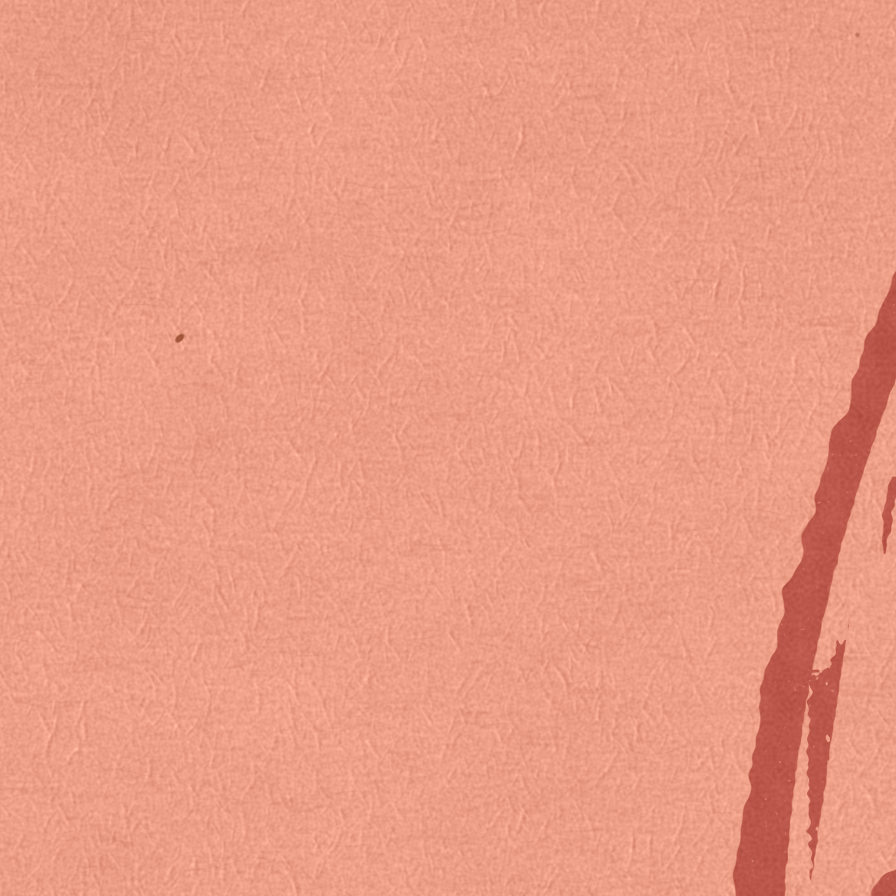
Reproduce this texture procedurally as a Shadertoy shader.

```glsl
vec2 hash2(vec2 p) {
    vec3 q = fract(p.xyx * vec3(0.1031, 0.1030, 0.0973));
    q += dot(q, q.yzx + 33.33);
    return fract((q.xx + q.yz) * q.zy);
}

float cornerSlope(vec2 cell, vec2 offset) {
    return dot(hash2(cell) * 2.0 - 1.0, offset);
}

float gradientNoise(vec2 p) {
    vec2 i = floor(p), f = p - i;
    vec2 u = f * f * f * (f * (f * 6.0 - 15.0) + 10.0);
    vec2 e = vec2(1.0, 0.0);
    return mix(mix(cornerSlope(i, f), cornerSlope(i + e, f - e), u.x),
               mix(cornerSlope(i + e.yx, f - e.yx), cornerSlope(i + 1.0, f - 1.0), u.x), u.y);
}

// Short bent fibres, lit on one flank and shaded on the other
float fibreRelief(vec2 p) {
    vec2 cell = floor(p);
    float relief = 0.0;
    for (int j = -1; j <= 1; j++) {
        for (int i = -1; i <= 1; i++) {
            vec2 id = cell + vec2(i, j);
            vec2 shape = hash2(id + 71.0);
            float angle = (shape.x - 0.5) * 1.3;
            vec2 d = p - id - hash2(id);
            d = mat2(cos(angle), sin(angle), -sin(angle), cos(angle)) * d;
            d.x += (shape.y - 0.5) * 0.6 * d.y * d.y;
            float along = 1.0 - smoothstep(0.3, 0.5 + 0.45 * shape.y, abs(d.y));
            float light = exp(-pow(d.x / 0.065, 2.0));
            float shade = exp(-pow((d.x - 0.14) / 0.075, 2.0));
            relief += along * fract(shape.x * 7.0 + shape.y) * (light - 0.85 * shade);
        }
    }
    return relief;
}

vec3 paper(vec2 uv) {
    vec2 bent = uv + 0.012 * vec2(gradientNoise(uv * 17.0), gradientNoise(uv * 13.0 + 40.0));
    float cloud = gradientNoise(uv * vec2(4.0, 7.0)) + 0.6 * gradientNoise(uv * vec2(11.0, 23.0) + 9.0);
    float grain = gradientNoise(uv * 247.0) + 0.7 * gradientNoise(uv * vec2(173.0, 131.0) + 5.0);
    float weave = gradientNoise(bent * vec2(32.0, 170.0));

    // Faint horizontal hairs appear in patches
    float hair = 1.0 - smoothstep(0.0, 0.12, abs(gradientNoise(bent * vec2(17.0, 83.0) + 23.0)));
    hair *= smoothstep(-0.1, 0.4, gradientNoise(uv * vec2(16.0, 40.0) + 61.0));

    // Wrinkles gather in loose clumps
    float clump = 1.0 + 0.9 * gradientNoise(uv * 13.0 + 7.0);
    float relief = clump * (fibreRelief(uv * 37.0) + 0.8 * fibreRelief(uv * 53.0 + 17.0));
    float tone = 0.02 * cloud + 0.072 * grain + 0.03 * weave + 0.041 * relief - 0.026 * hair;
    vec3 color = vec3(0.934, 0.624, 0.530) + tone * vec3(0.9, 1.05, 1.05);
    return color - vec3(0.012, 0.006, 0.008) * smoothstep(0.6, 1.0, uv.y);
}

float band(float x, float left, float right) {
    return smoothstep(-0.0011, 0.0011, min(x - left, right - x));
}

float brushInk(vec2 uv) {
    float x = uv.x, y = uv.y;
    float scallop = 0.013 * gradientNoise(vec2(y * 23.0, 3.3)) + 0.007 * gradientNoise(vec2(y * 53.0, 8.4));
    float ragged = 0.005 * gradientNoise(uv * vec2(60.0, 90.0) + 31.0);

    // Broad sweeping stroke
    float ink = band(x, 0.820 + y * (0.0895 + 0.245 * y) + scallop,
                        0.876 + y * (0.050 + 0.285 * y) + 0.5 * ragged);

    // Dry sliver beside it, swelling upward and then thinning to a tip
    float right = 0.903 + 0.145 * y + 0.5 * ragged;
    float width = 0.027 * smoothstep(0.0, 0.25, y) + 0.005 * smoothstep(0.01, 0.08, y);
    width *= 1.0 - 0.65 * smoothstep(0.225, 0.275, y + 2.0 * ragged);
    width *= 1.0 - smoothstep(0.27, 0.312, y);
    float sliver = band(x, right - width + 1.6 * ragged, right);
    sliver *= smoothstep(0.012, 0.02, y) * (1.0 - smoothstep(0.305, 0.312, y));
    float gaps = gradientNoise(uv * vec2(110.0, 60.0) + 14.0) + 0.5 * smoothstep(0.23, 0.29, y);
    sliver *= 1.0 - smoothstep(0.42, 0.52, gaps);
    ink = max(ink, sliver);

    // Broken bristle bridge between both strokes
    float bridge = band(y, 0.241 + 2.0 * ragged, 0.253 + ragged) * band(x, 0.898, 0.921);
    ink = max(ink, bridge * smoothstep(-0.1, 0.1, gradientNoise(uv * 150.0)));

    // Tail at the right margin
    float tail = band(x, 0.985 + 0.25 * max(y - 0.425, 0.0) + ragged, 0.987 + 0.2 * (y - 0.38) + ragged);
    ink = max(ink, tail * band(y, 0.382, 0.468));

    // Rounded stroke end in the lower corner
    float corner = length((uv - vec2(1.012, -0.012)) * vec2(1.0, 0.95)) - 0.042 + ragged;
    return max(ink, 1.0 - smoothstep(-0.0011, 0.0011, corner));
}

void mainImage(out vec4 fragColor, in vec2 fragCoord) {
    vec2 uv = fragCoord / iResolution.xy;
    vec3 color = paper(uv);

    // Ink with mottling and tiny bare flecks
    float mottle = gradientNoise(uv * 210.0 + 12.0) + 0.6 * gradientNoise(uv * 35.0);
    vec3 inkColor = vec3(0.733, 0.342, 0.292) + 0.06 * mottle;
    float fleck = smoothstep(0.34, 0.6, gradientNoise(uv * 190.0 + 90.0));
    color = mix(color, inkColor, brushInk(uv) * (1.0 - 0.5 * fleck));

    // Embedded brown specks
    vec2 d = uv - vec2(0.2005, 0.6225);
    d.x -= 0.5 * d.y;
    float speck = 1.0 - smoothstep(0.003, 0.0055, length(d * vec2(1.0, 0.9)));
    speck = max(speck, 0.6 * (1.0 - smoothstep(0.001, 0.004, length(uv - vec2(0.957, 0.961)))));
    color = mix(color, vec3(0.58, 0.29, 0.17), 0.85 * speck);

    fragColor = vec4(clamp(color, 0.0, 1.0), 1.0);
}
```
